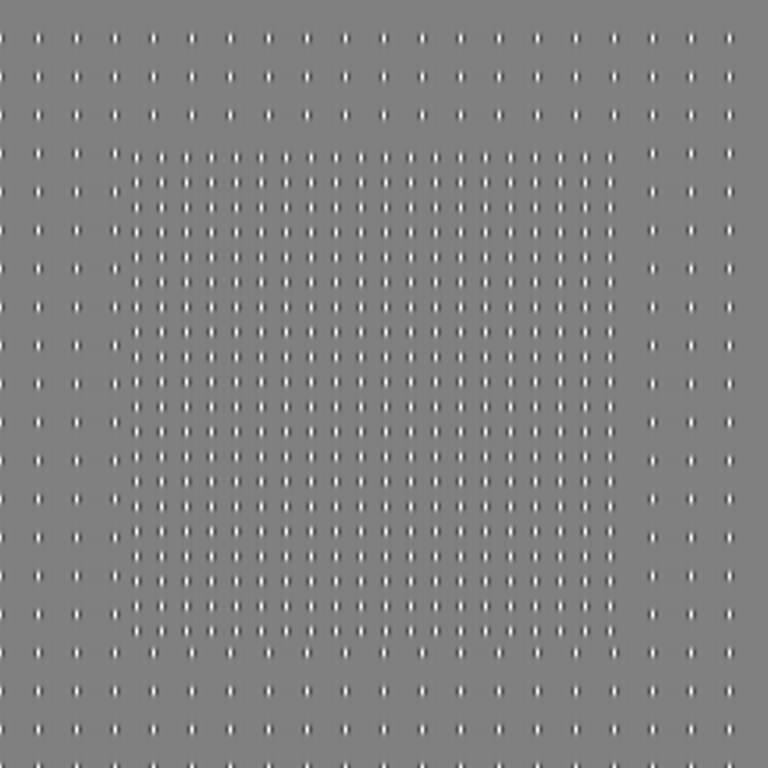
Give the GLSL for this pattern, as a Shadertoy shader.

```glsl
// Striped spot: a bright core with dark flanks under a soft round envelope
float gabor(vec2 p) {
    float envelope = exp(-dot(p, p) / (2.0 * 0.004 * 0.004));
    return envelope * cos(6.2831853 * p.x / 0.012);
}

// 1 when both cell indices lie within [first, last]
float inRange(vec2 cell, float first, float last) {
    vec2 inside = step(first - 0.5, cell) * step(cell, vec2(last + 0.5));
    return inside.x * inside.y;
}

void mainImage(out vec4 fragColor, in vec2 fragCoord) {
    vec2 uv = fragCoord / iResolution.xy;

    // Wide grid, with a square hole in the middle
    vec2 wideCell = floor(uv / 0.05 + 0.5);
    float wideMask = inRange(wideCell, 0.0, 19.0) * (1.0 - inRange(wideCell, 4.0, 16.0));
    float signal = wideMask * gabor(uv - wideCell * 0.05);

    // Dense grid filling the hole
    vec2 denseUv = uv - 0.1781;
    vec2 denseCell = floor(denseUv / 0.03245 + 0.5);
    signal += inRange(denseCell, 0.0, 19.0) * gabor(denseUv - denseCell * 0.03245);

    fragColor = vec4(vec3(clamp(0.5 + 0.5 * signal, 0.0, 1.0)), 1.0);
}
```
